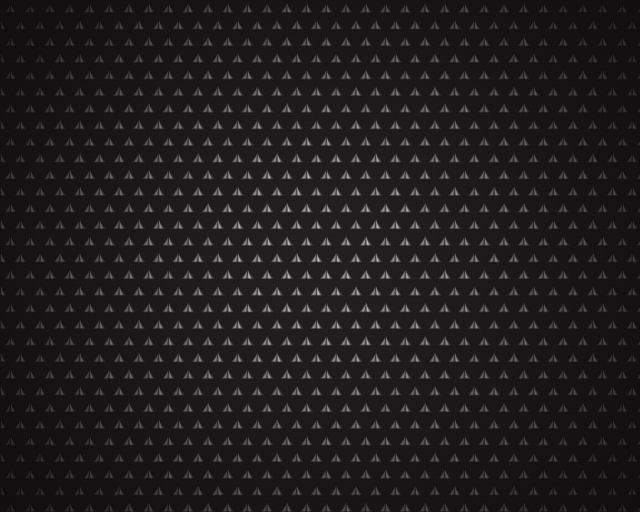
Write a Shadertoy shader that draws this pattern.

```glsl
// Staggered rows of small metal triangles on a near-black finely hatched sheet.
// Each triangle is a distance function on a brick grid, shaded as a folded fan;
// a soft round glow at the centre lights the metal and the sheet.

const vec2 PITCH = vec2(0.03855, 0.03250);   // spacing, in canvas heights
const vec2 GRID_ORIGIN = vec2(-0.0065, 0.062); // centre of one stud
const float HALF_BASE = 0.0112;
const float STUD_HEIGHT = 0.0168;
const float EDGE_SOFTNESS = 0.0013;
const float HATCH_PERIOD = 0.0065;
const float HATCH_DEPTH = 0.07;
const float METAL_FALLOFF = 3.5;
const float SHEET_FALLOFF = 2.9;
const float STUD_VARIATION = 0.10;
const vec3 SHEET_DARK = vec3(0.060, 0.040, 0.043);
const vec3 SHEET_LIT = vec3(0.134, 0.121, 0.127);
const vec3 METAL_DARK = vec3(0.100, 0.080, 0.084);
const vec3 METAL_LIT = vec3(0.74, 0.73, 0.73);
const float TAU = 6.2831853;

float hash(vec2 p) {
    p = fract(p * vec2(0.1031, 0.1137));
    p += dot(p, p.yx + 33.33);
    return fract((p.x + p.y) * p.x * 91.7);
}

float lobe(float x, float center, float width) {
    float t = (x - center) / width;
    return exp(-t * t);
}

// Signed distance to an upright triangle; the origin is the middle of its base.
float triangleDistance(vec2 q) {
    vec2 sideNormal = normalize(vec2(STUD_HEIGHT, HALF_BASE));
    float side = dot(vec2(abs(q.x) - HALF_BASE, q.y), sideNormal);
    return max(side, -q.y);
}

// Two bright facets fanning from the apex, split by a dark fold.
float fanShade(vec2 q) {
    float rise = clamp(q.y / STUD_HEIGHT, 0.0, 1.0);
    float u = q.x / (HALF_BASE * max(1.0 - rise, 0.3));
    float facets = 0.38 + 0.42 * lobe(u, -0.55, 0.38) + 0.60 * lobe(u, 0.36, 0.32);
    float fold = 1.0 - 0.35 * lobe(u, -0.06, 0.18);
    return facets * fold * mix(1.10, 0.70, rise);
}

// Fine crossed diagonals, averaging to one.
float hatch(vec2 p) {
    vec2 diagonal = vec2(p.x + p.y, p.x - p.y) * TAU / HATCH_PERIOD;
    return 1.0 + HATCH_DEPTH * sin(diagonal.x) * sin(diagonal.y);
}

void mainImage(out vec4 fragColor, in vec2 fragCoord) {
    vec2 p = (fragCoord - 0.5 * iResolution.xy) / iResolution.y;
    float blur = 0.6 / iResolution.y + EDGE_SOFTNESS;

    // Brick grid: every second row shifts by half a pitch
    vec2 g = (p - GRID_ORIGIN) / PITCH;
    float row = floor(g.y + 0.5);
    g.x -= 0.5 * mod(row, 2.0);
    vec2 cell = vec2(floor(g.x + 0.5), row);
    vec2 q = (g - cell) * PITCH + vec2(0.0, 0.5 * STUD_HEIGHT);

    // Sheet, with a faint shadow around each stud
    float radius2 = dot(p, p);
    float d = triangleDistance(q);
    vec3 color = mix(SHEET_DARK, SHEET_LIT, exp(-SHEET_FALLOFF * radius2));
    color *= hatch(p) * (1.0 - 0.14 * (1.0 - smoothstep(0.0, 0.0045, d)));

    // Metal stud
    float tone = 1.0 + STUD_VARIATION * (hash(cell + 100.0) - 0.5);
    vec3 metal = mix(METAL_DARK, METAL_LIT, exp(-METAL_FALLOFF * radius2));
    metal *= fanShade(q) * tone;
    color = mix(color, metal, 1.0 - smoothstep(-blur, blur, d));

    fragColor = vec4(color, 1.0);
}
```
